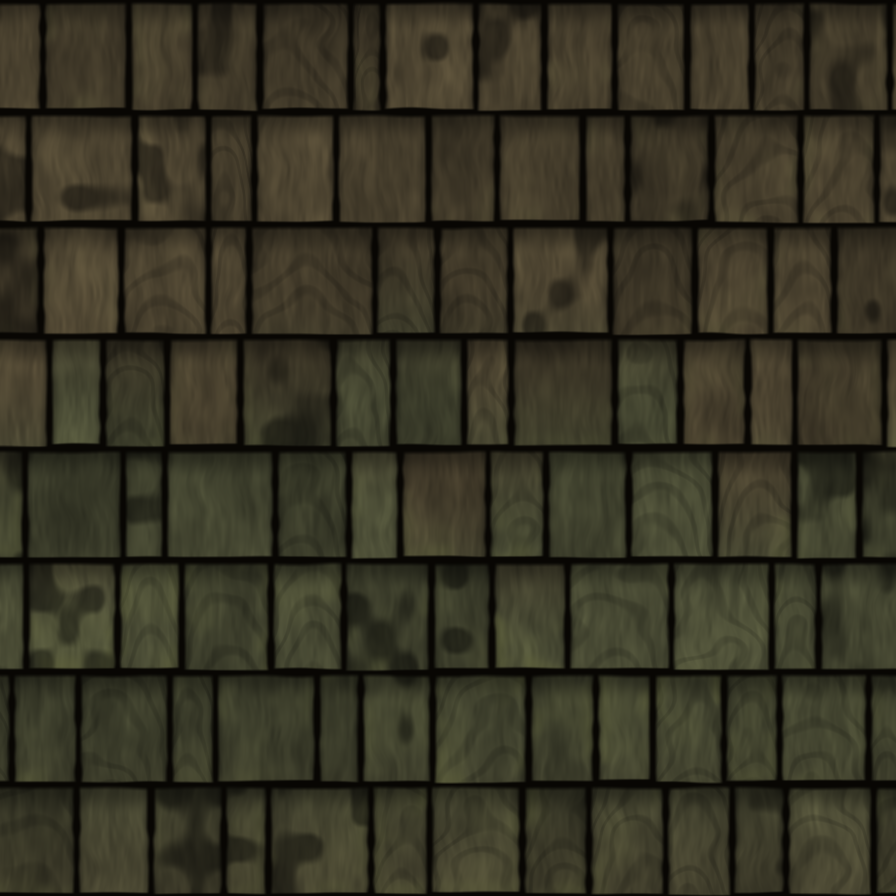
Write a three.js fragment shader that draws this texture.

```glsl
// Weathered wooden shingles: eight staggered rows of uneven, mossy, dark-gapped boards.
#define ROWS 8.0
#define MIN_COLUMNS 11.0
#define JITTER 0.58
#define GAP 0.0036
#define SOFT 0.0026
#define GRAIN 0.30
#define TONE_SPREAD 0.36
#define GAP_COLOR vec3(0.030, 0.024, 0.012)
#define BROWN vec3(0.272, 0.240, 0.172)
#define GREEN vec3(0.262, 0.268, 0.188)
#define MOSS vec3(0.370, 0.380, 0.230)

varying vec2 vUv;

float hash(vec2 p) {
  return fract(sin(dot(p, vec2(127.1, 311.7))) * 43758.5);
}

float noise(vec2 p) {
  vec2 i = floor(p);
  vec2 f = fract(p);
  f = f * f * (3.0 - 2.0 * f);
  return mix(mix(hash(i), hash(i + vec2(1.0, 0.0)), f.x),
             mix(hash(i + vec2(0.0, 1.0)), hash(i + vec2(1.0, 1.0)), f.x), f.y);
}

float fbm(vec2 p) {
  return 0.55 * noise(p) + 0.30 * noise(p * 2.1 + 5.3) + 0.15 * noise(p * 4.3 + 9.7);
}

// Left edge of a board, in column units, wrapping around the row.
float boardEdge(float index, float row, float columns) {
  return index + JITTER * hash(vec2(mod(index, columns), row * 3.7 + 1.3));
}

void main() {
  // Row and board layout
  float row = min(floor(vUv.y * ROWS), ROWS - 1.0);
  float height = vUv.y * ROWS - row;
  float columns = MIN_COLUMNS + mod(row + 1.0, 3.0);
  float x = vUv.x * columns + hash(vec2(row, 8.2));
  float index = floor(x);
  index -= step(x, boardEdge(index, row, columns));
  float left = boardEdge(index, row, columns);
  float right = boardEdge(index + 1.0, row, columns);
  float across = (x - left) / (right - left);
  vec2 id = vec2(mod(index, columns), row);
  float seed = hash(id + 4.1);
  float kind = hash(id + 19.6);

  // Distances to the board borders, in canvas units
  float wobble = 0.0022 * (noise(vec2(vUv.x * 24.0, vUv.y * 65.0)) - 0.5);
  float side = min(x - left, right - x) / columns + wobble;
  float bottom = height / ROWS - 0.0030 * hash(id + 31.4) + wobble;
  float top = (1.0 - height) / ROWS + wobble;
  float board = smoothstep(GAP - SOFT, GAP + SOFT, side)
              * smoothstep(0.0, 0.0035, bottom)
              * smoothstep(0.0015, 0.0080, top);

  // Board colour: brown above, greener below, with its own tone
  float greenness = 1.0 - smoothstep(0.42, 0.62, vUv.y + 0.30 * (seed - 0.5));
  greenness *= mix(0.55, 1.0, smoothstep(0.0, 0.20, vUv.y));
  vec3 wood = mix(BROWN, GREEN, greenness);
  wood *= 1.0 + TONE_SPREAD * (hash(id + 12.7) - 0.5);

  // Vertical grain, with arched rings on some boards
  vec2 shift = vec2(seed, kind) * 37.0;
  float bend = 1.6 * noise(vUv * vec2(22.0, 30.0) + shift);
  float streak = fbm(vec2(vUv.x * 105.0 + bend, vUv.y * 13.0) + shift);
  float fine = noise(vec2(vUv.x * 260.0 + bend, vUv.y * 55.0) + shift);
  wood *= 1.0 + GRAIN * (streak - 0.5) + 0.5 * GRAIN * (fine - 0.5);
  float arch = across - 0.3 - 0.4 * seed;
  float rings = sin(32.0 * arch * arch + 15.0 * height + 5.0 * bend);
  wood *= 1.0 - 0.14 * step(0.68, kind) * smoothstep(0.2, 1.0, rings);

  // Weather stains, moss near the borders, and dark blotches
  float stain = fbm(vUv * vec2(25.0, 18.0) + shift);
  wood *= 0.84 + 0.34 * stain;
  float rim = 1.0 - smoothstep(0.006, 0.022, min(side, bottom));
  float moss = smoothstep(0.42, 0.75, stain) * (0.25 + 0.45 * rim);
  wood = mix(wood, MOSS, moss * mix(0.25, 0.85, greenness) * seed);
  float blotch = smoothstep(0.52, 0.80, noise(vUv * vec2(34.0, 28.0) + shift + 6.0));
  wood *= 1.0 - 0.42 * blotch * step(kind, 0.30);

  // Shadow cast by the row above and rounding at the sides
  wood *= mix(0.66, 1.0, smoothstep(0.004, 0.036, top));
  wood *= mix(0.78, 1.0, smoothstep(0.003, 0.011, side));

  gl_FragColor = vec4(mix(GAP_COLOR, wood, board), 1.0);
}
```
